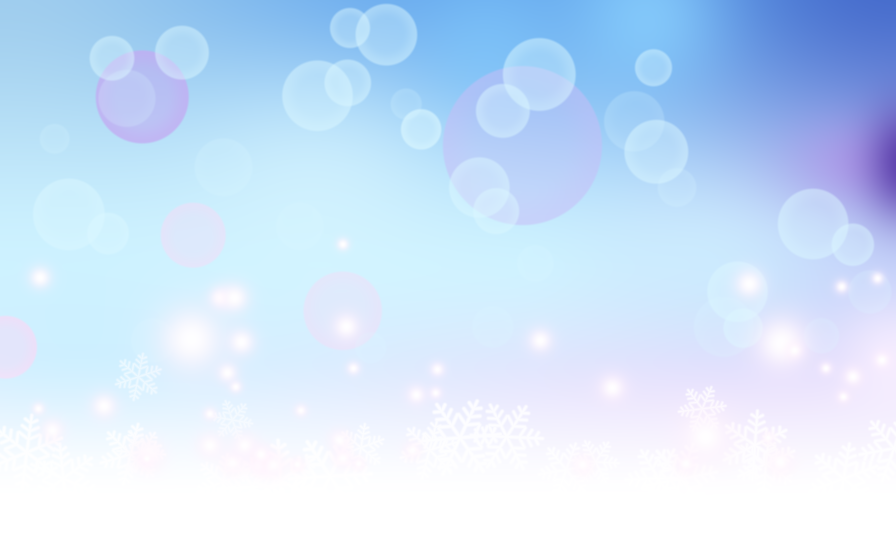
Write a WebGL 1 fragment shader that draws this background.

```glsl
precision highp float;
// Winter bokeh: a blue and lilac sky fades into white snow at the bottom.
// Soft glows tint a gradient; thin discs, sparkles and snowflakes lie on top.
// Units: the canvas is 1.6 wide and 1 high, with the origin at the lower left.

uniform vec2 u_resolution;

#define ASPECT 1.6
#define DISC_COUNT 14
#define SPARKLE_COUNT 42
#define FLAKE_COUNT 20
#define DISC_ALPHA 0.46
#define SNOW_TOP 0.38
#define ICE vec3(0.86, 0.97, 1.0)
#define CYAN vec3(0.81, 0.95, 1.0)
#define LILAC vec3(0.78, 0.74, 0.97)
#define PINK vec3(0.96, 0.86, 0.97)
#define WHITE vec3(1.0)

float hash(float n) {
  return fract(sin(n * 127.1 + 3.7) * 43758.5453);
}

float edgeWidth() {
  return 1.5 / u_resolution.y;
}

// Broad gaussian tint
vec3 glow(vec3 col, vec2 d, vec2 radius, vec3 tint, float alpha) {
  vec2 q = d / radius;
  return mix(col, tint, alpha * exp(-dot(q, q)));
}

// Translucent disc, slightly denser towards its rim
vec3 disc(vec3 col, vec2 d, float radius, vec3 tint, float alpha) {
  float dist = length(d);
  float cover = 1.0 - smoothstep(-edgeWidth(), edgeWidth(), dist - radius);
  float rim = 0.75 + 0.35 * smoothstep(0.5, 1.0, dist / radius);
  return mix(col, tint, alpha * cover * rim);
}

// Disc with a smaller companion that overlaps it
vec3 pair(vec3 col, vec2 d, float radius, vec2 offset, float ratio) {
  col = disc(col, d, radius, ICE, DISC_ALPHA);
  return disc(col, d - offset, radius * ratio, ICE, DISC_ALPHA);
}

// White core in a pale pink halo
vec3 sparkle(vec3 col, vec2 d, float radius) {
  col = glow(col, d, vec2(radius), vec3(1.0, 0.94, 0.99), 0.75);
  return glow(col, d, vec2(radius * 0.55), WHITE, 0.95);
}

float segment(vec2 p, vec2 a, vec2 b) {
  vec2 ab = b - a;
  return length(p - a - ab * clamp(dot(p - a, ab) / dot(ab, ab), 0.0, 1.0));
}

// Six folded arms, each with three pairs of barbs
float flake(vec2 d, float size, float turn) {
  vec2 q = d / size;
  float angle = mod(atan(q.y, q.x + 1e-5) + turn, 1.0472) - 0.5236;
  q = length(q) * vec2(cos(angle), abs(sin(angle)));
  float dist = segment(q, vec2(0.0), vec2(1.0, 0.0));
  for (int i = 0; i < 3; i++) {
    float k = 0.35 + 0.22 * float(i);
    vec2 root = vec2(k, 0.0);
    dist = min(dist, segment(q, root, root + vec2(0.5, 0.87) * (0.42 - 0.3 * k)));
  }
  return 1.0 - smoothstep(-edgeWidth(), edgeWidth(), (dist - 0.045) * size);
}

// Sky gradient, then large blurred patches of light
vec3 sky(vec2 p) {
  vec3 top = mix(vec3(0.62, 0.80, 0.93), vec3(0.40, 0.66, 0.93), smoothstep(0.0, 0.8, p.x));
  top = mix(top, vec3(0.27, 0.42, 0.80), smoothstep(1.05, 1.6, p.x));
  vec3 middle = mix(CYAN, vec3(0.77, 0.82, 0.98), smoothstep(0.9, 1.55, p.x));
  vec3 low = mix(vec3(0.86, 0.93, 1.0), vec3(0.91, 0.87, 0.99), smoothstep(0.3, 1.3, p.x));
  vec3 col = mix(middle, top, smoothstep(0.5, 1.05, p.y));
  col = mix(low, col, smoothstep(0.26, 0.55, p.y));
  col = glow(col, p - vec2(0.57, 0.68), vec2(0.26, 0.20), ICE, 0.6);
  col = glow(col, p - vec2(1.16, 0.97), vec2(0.13), vec3(0.55, 0.83, 1.0), 0.7);
  col = glow(col, p - vec2(0.87, 0.92), vec2(0.12), vec3(0.50, 0.79, 0.99), 0.5);
  col = glow(col, p - vec2(1.28, 0.54), vec2(0.20, 0.14), CYAN, 0.6);
  col = glow(col, p - vec2(0.14, 0.36), vec2(0.25, 0.16), vec3(0.78, 0.94, 1.0), 0.6);
  col = glow(col, p - vec2(1.54, 0.71), vec2(0.13, 0.08), vec3(0.70, 0.58, 0.91), 0.7);
  col = glow(col, p - vec2(1.62, 0.71), vec2(0.07, 0.10), vec3(0.32, 0.20, 0.64), 0.9);
  return glow(col, p - vec2(1.6, 0.36), vec2(0.10), vec3(0.98, 0.94, 1.0), 0.8);
}

// Leading discs set the composition; smaller faint ones are scattered
vec3 bokeh(vec3 col, vec2 p) {
  col = disc(col, p - vec2(0.933, 0.74), 0.142, LILAC, 0.5);
  col = disc(col, p - vec2(0.254, 0.827), 0.083, vec3(0.76, 0.68, 0.95), 0.75);
  col = disc(col, p - vec2(0.345, 0.58), 0.058, PINK, 0.5);
  col = disc(col, p - vec2(0.612, 0.445), 0.070, PINK, 0.45);
  col = disc(col, p - vec2(0.01, 0.38), 0.056, PINK, 0.7);
  col = pair(col, p - vec2(0.69, 0.938), 0.055, vec2(-0.065, 0.012), 0.65);
  col = pair(col, p - vec2(0.325, 0.906), 0.048, vec2(-0.125, -0.010), 0.83);
  col = pair(col, p - vec2(0.963, 0.867), 0.065, vec2(-0.065, -0.065), 0.74);
  col = pair(col, p - vec2(0.567, 0.829), 0.063, vec2(0.054, 0.023), 0.66);
  col = pair(col, p - vec2(0.856, 0.665), 0.054, vec2(0.030, -0.042), 0.76);
  col = pair(col, p - vec2(1.452, 0.60), 0.063, vec2(0.071, -0.037), 0.60);
  col = pair(col, p - vec2(1.172, 0.729), 0.057, vec2(-0.005, 0.150), 0.58);
  col = pair(col, p - vec2(0.123, 0.617), 0.064, vec2(0.070, -0.034), 0.58);
  col = pair(col, p - vec2(1.317, 0.479), 0.054, vec2(0.010, -0.065), 0.65);
  col = disc(col, p - vec2(0.752, 0.769), 0.036, ICE, 0.6);
  for (int i = 0; i < DISC_COUNT; i++) {
    float n = float(i);
    vec2 center = vec2(ASPECT * (n + hash(n)) / float(DISC_COUNT), 0.34 + 0.5 * hash(n + 20.0));
    col = disc(col, p - center, mix(0.025, 0.06, hash(n + 40.0)), ICE, 0.2);
  }
  return col;
}

// White drift topped by a row of snowflakes
vec3 snow(vec3 col, vec2 p) {
  col = mix(WHITE, col, smoothstep(0.1, SNOW_TOP, p.y));
  float frost = 0.6 * flake(p - vec2(0.247, 0.327), 0.042, 0.2);
  frost = max(frost, 0.6 * flake(p - vec2(0.415, 0.25), 0.036, 0.7));
  frost = max(frost, 0.9 * flake(p - vec2(1.254, 0.27), 0.042, 0.4));
  for (int i = 0; i < FLAKE_COUNT; i++) {
    float n = float(i) + 70.0;
    vec2 center = vec2(ASPECT * (float(i) + hash(n)) / float(FLAKE_COUNT), 0.13 + 0.09 * hash(n + 30.0));
    frost = max(frost, 0.85 * flake(p - center, mix(0.04, 0.075, hash(n + 60.0)), hash(n + 90.0)));
  }
  return mix(col, WHITE, frost);
}

vec3 sparkles(vec3 col, vec2 p) {
  col = sparkle(col, p - vec2(0.342, 0.394), 0.065);
  col = sparkle(col, p - vec2(1.396, 0.387), 0.055);
  col = sparkle(col, p - vec2(1.26, 0.22), 0.050);
  col = sparkle(col, p - vec2(1.338, 0.493), 0.028);
  col = sparkle(col, p - vec2(0.965, 0.392), 0.024);
  for (int i = 0; i < SPARKLE_COUNT; i++) {
    float n = float(i) + 200.0;
    float lift = hash(n + 50.0);
    vec2 center = vec2(ASPECT * hash(n), 0.17 + 0.4 * lift * lift);
    col = sparkle(col, p - center, mix(0.012, 0.03, pow(hash(n + 100.0), 2.0)));
  }
  return col;
}

void main() {
  vec2 p = gl_FragCoord.xy / u_resolution * vec2(ASPECT, 1.0);
  vec3 col = bokeh(sky(p), p);
  col = sparkles(snow(col, p), p);
  gl_FragColor = vec4(col, 1.0);
}
```
